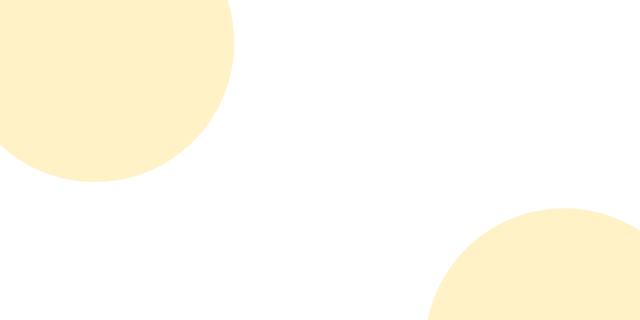
This background is drawn by a Shadertoy shader. Its source:

```glsl
// Two large pale yellow discs cut off by opposite corners of a white canvas.

// Lengths are in canvas heights, origin at the lower left
#define DISC_RADIUS 0.4349
#define UPPER_LEFT_CENTER vec2(0.2969, 0.8659)
#define LOWER_RIGHT_CENTER vec2(1.7630, -0.0859)
#define PAPER_COLOR vec3(1.0)
#define DISC_COLOR vec3(1.0, 0.949, 0.78)

// Signed distance to a disc, negative inside
float discDistance(vec2 point, vec2 center) {
    return length(point - center) - DISC_RADIUS;
}

void mainImage(out vec4 fragColor, in vec2 fragCoord) {
    vec2 point = fragCoord / iResolution.y;
    float pixelSize = 1.0 / iResolution.y;

    // Union of both discs
    float edge = min(discDistance(point, UPPER_LEFT_CENTER),
                     discDistance(point, LOWER_RIGHT_CENTER));

    // One-pixel antialiased coverage
    float coverage = clamp(0.5 - edge / pixelSize, 0.0, 1.0);
    fragColor = vec4(mix(PAPER_COLOR, DISC_COLOR, coverage), 1.0);
}
```
